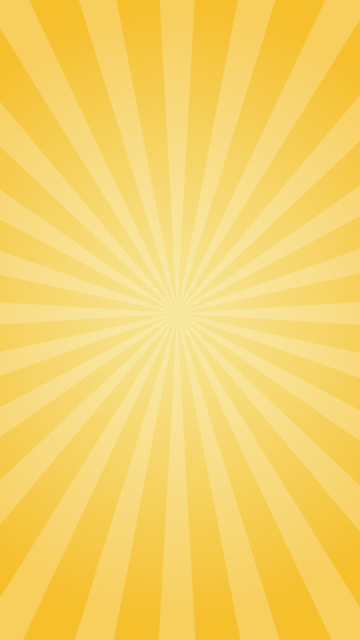
Give the GLSL for this background, as a Shadertoy shader.

```glsl
// Golden sunburst: pale rays fanning out over a soft radial glow.

#define CENTER vec2(0.492, 0.5104)     // burst origin, share of the canvas
#define STRETCH 1.06                   // vertical stretch of the burst
#define RAY_COUNT 24.0
#define RAY_FILL 0.453                 // lit share of each ray period
#define RAY_ALPHA 0.22
#define GLOW_RADIUS 0.81               // in canvas widths
#define GLOW_POWER 1.2
#define GLOW_COLOR vec3(0.970, 0.898, 0.580)
#define EDGE_COLOR vec3(0.963, 0.752, 0.178)

const float TAU = 6.2831853;

// Coverage of the evenly spaced rays; pixel is the antialiasing width.
float rayMask(vec2 p, float pixel) {
    float period = TAU / RAY_COUNT;
    float angle = atan(p.y, p.x);
    float offset = abs(fract(angle / period + 0.5) - 0.5) * period;
    float edgeDistance = (offset - 0.5 * RAY_FILL * period) * length(p);
    return clamp(0.5 - edgeDistance / pixel, 0.0, 1.0);
}

void mainImage(out vec4 fragColor, in vec2 fragCoord) {
    // Burst space, measured in canvas widths
    vec2 p = (fragCoord - CENTER * iResolution.xy) / iResolution.x;
    p.y /= STRETCH;

    // Radial glow
    float falloff = pow(min(length(p) / GLOW_RADIUS, 1.0), GLOW_POWER);
    vec3 color = mix(GLOW_COLOR, EDGE_COLOR, falloff);

    // Translucent white rays
    float rays = rayMask(p, 1.2 / iResolution.x);
    color = mix(color, vec3(1.0), RAY_ALPHA * rays);

    fragColor = vec4(color, 1.0);
}
```
